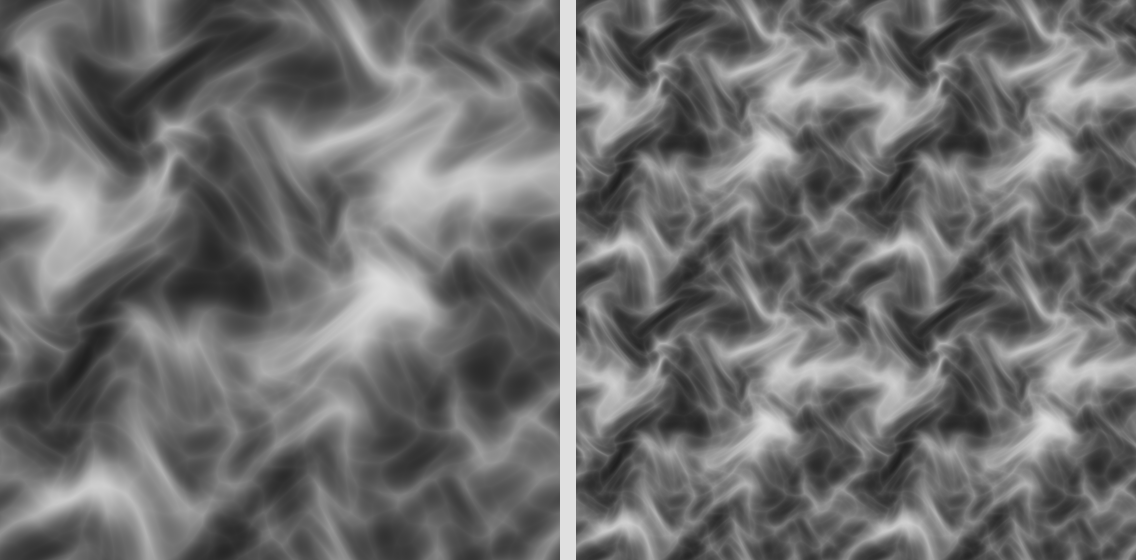
Left, the tile; right, the same tile 2 across and 2 down.
Give the GLSL for this texture, as a WebGL 2 fragment shader.

```glsl
#version 300 es
precision highp float;
// Seamless grey smoke: warped cellular layers with dark hollows and thin bright creases.

uniform vec2 u_resolution;
out vec4 fragColor;

const float TAU = 6.2831853;

// Cellular layers, from broad hollows to fine wisps (cells per canvas, strength)
const int LAYERS = 4;
const int CELLS[LAYERS] = int[](3, 6, 13, 26);
const float STRENGTH[LAYERS] = float[](0.43, 0.31, 0.2, 0.05);
const float HOLLOW_SOFTNESS = 0.02;
const float CELL_MEAN = 0.355;

// Bending of the creases (whole waves per canvas, reach in canvas units)
const int BENDS = 4;
const float BEND_WAVES[BENDS] = float[](2.0, 3.0, 5.0, 9.0);
const float BEND_REACH[BENDS] = float[](0.03, 0.025, 0.014, 0.006);

// Tone
const float MID_GREY = 0.46;
const float GAIN = 1.65;
const float TONE_RANGE = 0.43;

// Integer hash giving two values from 0 to 1
vec2 hash2(ivec2 cell, int seed) {
    uvec2 v = uvec2(cell + ivec2(seed * 71, seed * 113)) * 1664525u + 1013904223u;
    v.x += v.y * 1664525u;
    v.y += v.x * 1664525u;
    v ^= v >> 16u;
    v.x += v.y * 1664525u;
    v.y += v.x * 1664525u;
    v ^= v >> 16u;
    return vec2(v & 0xffffu) / 65535.0;
}

// Wrapping cellular noise: soft at cell centres, creased at cell borders
float hollows(vec2 p, int cells, int seed) {
    p *= float(cells);
    ivec2 base = ivec2(floor(p));
    vec2 local = fract(p);
    float nearest = 9.0;
    for (int y = -2; y <= 2; y++) {
        for (int x = -2; x <= 2; x++) {
            ivec2 offset = ivec2(x, y);
            ivec2 wrapped = (base + offset + 4 * cells) % cells;
            vec2 toPoint = vec2(offset) + hash2(wrapped, seed) - local;
            nearest = min(nearest, dot(toPoint, toPoint));
        }
    }
    return pow(nearest + HOLLOW_SOFTNESS, 0.75);
}

// Layered sines with whole wave counts, so the bent plane still wraps
vec2 bend(vec2 p) {
    for (int i = 0; i < BENDS; i++) {
        vec2 phase = vec2(1.7, 4.1) * float(i + 1);
        vec2 cross = vec2(p.y, p.x) * BEND_WAVES[i];
        vec2 slant = vec2(p.x, -p.y);
        p += BEND_REACH[i] * sin(TAU * (cross + slant) + phase);
    }
    return p;
}

void main() {
    vec2 uv = gl_FragCoord.xy / u_resolution;
    vec2 p = bend(uv);

    // Sum the layers around zero
    float height = 0.0;
    for (int i = 0; i < LAYERS; i++) {
        vec2 shifted = fract(p + vec2(0.37, 0.23) * float(i));
        height += STRENGTH[i] * (hollows(shifted, CELLS[i], i + 3) - CELL_MEAN);
    }

    // Roll off the darkest and brightest tones
    float grey = MID_GREY + TONE_RANGE * tanh(GAIN * height / TONE_RANGE);
    fragColor = vec4(vec3(grey), 1.0);
}
```
